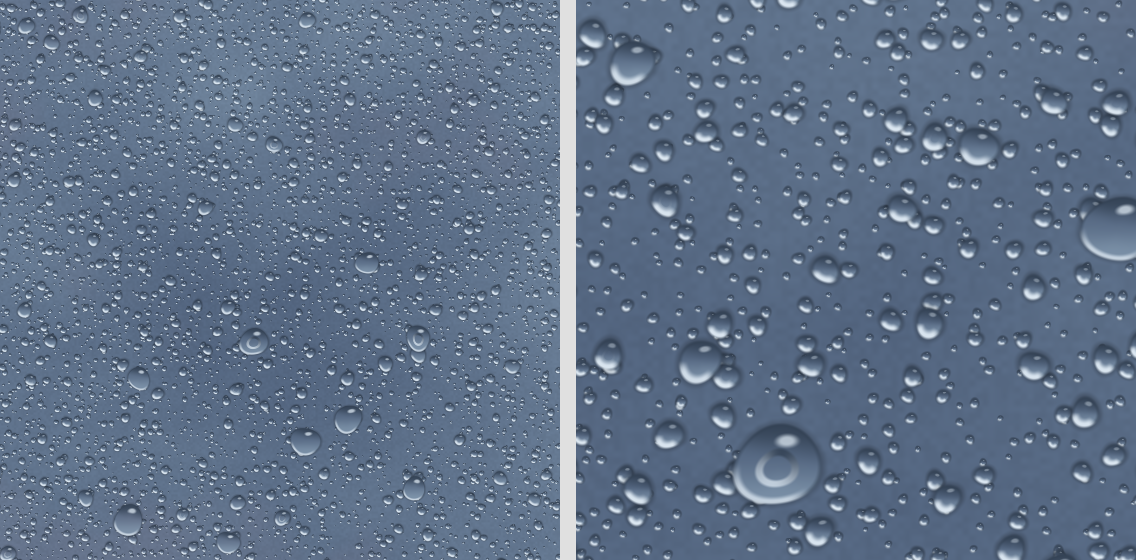
Left: the whole. Right: its middle third, enlarged.
Reproduce this texture procedurally as a Shadertoy shader.

```glsl
// Water drops of many sizes beaded on a window pane before a blurred blue-gray sky.

const vec3 SKY_DARK  = vec3(0.315, 0.385, 0.490);
const vec3 SKY_LIGHT = vec3(0.470, 0.555, 0.645);
const vec3 MAUVE     = vec3(0.420, 0.440, 0.530);
const vec3 DROP_DARK = vec3(0.190, 0.245, 0.315);
const vec3 DROP_GLOW = vec3(0.540, 0.630, 0.715);
const vec3 GLINT     = vec3(0.860, 0.905, 0.945);

const vec2 LIGHT_EDGE = vec2(-0.34, -0.94);  // side of a drop that gathers light
const vec2 WET_CENTER = vec2(0.62, 0.20);    // where the largest drops collect
const float JITTER    = 0.82;
const float SOFTNESS  = 0.0011;              // edge blur in canvas units

// Per layer: cells across, smallest radius, largest radius, chance per cell
const int LAYERS = 5;
const vec4 LAYER[LAYERS] = vec4[LAYERS](
    vec4(78.0, 0.0012, 0.0030, 0.74),
    vec4(46.0, 0.0030, 0.0056, 0.64),
    vec4(30.0, 0.0055, 0.0086, 0.42),
    vec4(15.0, 0.0090, 0.0145, 0.23),
    vec4( 7.0, 0.0180, 0.0270, 0.06));
// Change of chance near the wet center
const float WET_BIAS[LAYERS] = float[LAYERS](-0.25, -0.22, -0.08, 0.16, 0.50);

float hash(vec2 p) {
    return fract(sin(dot(p, vec2(127.1, 311.7))) * 43758.5453);
}

float noise(vec2 p) {
    vec2 i = floor(p), f = fract(p);
    f = f * f * (3.0 - 2.0 * f);
    return mix(mix(hash(i), hash(i + vec2(1, 0)), f.x),
               mix(hash(i + vec2(0, 1)), hash(i + vec2(1, 1)), f.x), f.y);
}

float fbm(vec2 p) {
    float sum = 0.0, gain = 0.5;
    for (int i = 0; i < 4; i++) {
        sum += gain * noise(p);
        p = mat2(0.8, 0.6, -0.6, 0.8) * p * 2.0 + 7.3;
        gain *= 0.5;
    }
    return sum / 0.9375;
}

// Soft clouds in slanted banks, lighter toward the top and the sides
vec3 sky(vec2 uv) {
    vec2 slanted = mat2(0.9, -0.4, 0.4, 0.9) * uv * vec2(2.6, 3.4);
    float cloud = fbm(slanted + 3.0);
    float light = 0.47 + 0.95 * (cloud - 0.5) + 0.22 * (uv.y - 0.5)
                + 0.5 * (abs(uv.x - 0.52) - 0.25);
    vec3 color = mix(SKY_DARK, SKY_LIGHT, clamp(light, 0.0, 1.0));
    float tint = smoothstep(0.5, 0.75, fbm(uv * 4.0 + 21.0));
    return mix(color, MAUVE, 0.4 * tint);
}

// Shades one drop over the pane; q is the position in units of its radius
vec3 shadeDrop(vec3 color, vec3 behind, vec2 q, float radius, float blur, float pick) {
    float d = length(q);
    vec2 dir = q / max(d, 0.001);
    float big = smoothstep(0.005, 0.020, radius);
    float facing = dot(dir, LIGHT_EDGE);

    // Contact shadow around the drop
    color *= 1.0 - 0.20 * (1.0 - smoothstep(0.95, mix(1.5, 1.18, big), d));

    // Inverted scene: dark cap above, glow below
    vec3 body = mix(behind, DROP_GLOW, 0.65 * smoothstep(0.3, -0.8, q.y) * 0.0
                  + 0.65 * (1.0 - smoothstep(-0.8, 0.3, q.y)));
    float cap = smoothstep(mix(-0.25, 0.05, big), 0.95, q.y + 0.15 * q.x);
    body = mix(body, DROP_DARK, 0.85 * cap);

    // Rim and bright crescent
    float rim = smoothstep(mix(0.70, 0.88, big), 1.0, d);
    body = mix(body, DROP_DARK, 0.5 * rim);
    float inner = mix(0.25, 0.78, big);
    float crescent = smoothstep(inner, mix(0.78, 0.93, big), d) * smoothstep(0.25, 0.85, facing);
    body = mix(body, GLINT, crescent * mix(1.0, 0.8, big));

    // Window glint in the cap
    float glint = 1.0 - smoothstep(0.08, 0.25, length((q - vec2(0.22, 0.58)) * vec2(0.7, 1.2)));
    body = mix(body, GLINT, glint * mix(0.35, 0.75, big));

    // A few large drops hold a curled inner ring
    float ring = (1.0 - smoothstep(0.04, 0.13, abs(length(q + vec2(0.0, 0.08)) - 0.40)))
               * step(0.78, pick) * big;
    body = mix(body, mix(DROP_DARK, GLINT, 0.5 + 0.5 * facing), 0.75 * ring);

    return mix(color, body, 1.0 - smoothstep(1.0 - blur, 1.0 + blur, d));
}

vec3 addDrops(vec3 color, vec3 behind, vec2 uv, vec4 layer, float bias, float seed, float soft) {
    vec2 cell = floor(uv * layer.x);
    for (int y = -1; y <= 1; y++)
    for (int x = -1; x <= 1; x++) {
        vec2 id = cell + vec2(x, y);
        vec2 key = id + seed * 17.31;
        vec2 shift = vec2(hash(key), hash(key + 41.7)) - 0.5;
        vec2 center = (id + 0.5 + JITTER * shift) / layer.x;
        vec2 away = center - WET_CENTER;
        float chance = layer.w + bias * exp(-9.0 * dot(away, away));
        if (hash(key + 83.2) > chance) continue;

        float radius = mix(layer.y, layer.z, hash(key + 12.9));
        vec2 q = (uv - center) / radius;
        if (dot(q, q) > 4.0) continue;

        // Slightly uneven outline
        float wobble = hash(key + 57.4);
        float angle = atan(q.y, q.x + 0.0001);
        q *= 1.0 + 0.07 * sin(2.0 * angle + 6.28 * wobble) + 0.04 * sin(3.0 * angle + 20.0 * wobble);
        color = shadeDrop(color, behind, q, radius, min(soft / radius, 0.6), hash(key + 29.6));
    }
    return color;
}

void mainImage(out vec4 fragColor, in vec2 fragCoord) {
    vec2 uv = fragCoord / iResolution.y;
    float soft = max(SOFTNESS, 0.7 / iResolution.y);
    vec3 behind = sky(uv);
    vec3 color = behind * (0.97 + 0.06 * noise(uv * 260.0));
    for (int i = 0; i < LAYERS; i++)
        color = addDrops(color, behind, uv, LAYER[i], WET_BIAS[i], float(i) + 1.0, soft);
    fragColor = vec4(color, 1.0);
}
```
